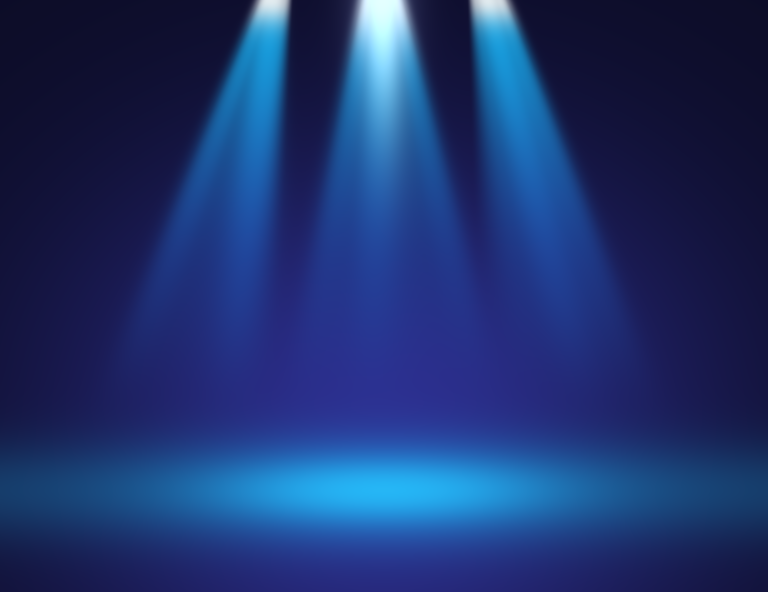
Give the GLSL for this background, as a WebGL 1 fragment shader.

```glsl
precision highp float;

uniform vec2 u_resolution;

float bell(float x) {
    return exp(-x * x);
}

// Light of one lamp: a soft body between its outer edges plus three streaks.
// Edge and streak positions are x = top + slope * depth.
float beam(float x, float depth, vec3 top, vec3 slope, vec3 strength, float bodyLight) {
    vec3 offset = vec3(x) - top - slope * depth;
    float soft = 0.006 + 0.05 * depth;
    float body = smoothstep(-soft, soft, offset.x) * smoothstep(-soft, soft, -offset.z);
    float width = 0.009 + 0.032 * depth;
    float streaks = strength.x * bell(offset.x / width)
                  + strength.y * bell(offset.y / (width * 1.35))
                  + strength.z * bell(offset.z / width);
    return bodyLight * body + streaks;
}

// Blend a beam over the scene, from a white lamp through cyan to deep blue.
vec3 shine(vec3 scene, float light, float depth, float whiteReach) {
    vec3 tint = mix(vec3(0.09, 0.68, 0.93), vec3(0.13, 0.33, 0.70), smoothstep(0.0, 0.48, depth));
    tint = mix(tint, vec3(0.93, 0.97, 0.98), bell(depth / whiteReach));
    float fade = exp(-1.5 * depth) * (1.0 - smoothstep(0.30, 0.74, depth));
    float cover = 1.0 - exp(-2.3 * light * fade);
    return mix(scene, tint, cover);
}

void main() {
    vec2 uv = gl_FragCoord.xy / u_resolution;
    float depth = 1.0 - uv.y;

    // Indigo backdrop, darkest in the upper corners
    vec2 spread = (uv - vec2(0.5, 0.29)) / vec2(0.43, uv.y < 0.29 ? 0.65 : 0.47);
    vec3 color = mix(vec3(0.045, 0.045, 0.145), vec3(0.175, 0.180, 0.560), exp(-dot(spread, spread)));

    // Outer lamps
    float left = beam(uv.x, depth, vec3(0.343, 0.356, 0.376), vec3(-0.290, -0.080, -0.080),
                      vec3(0.40, 0.75, 0.0), 0.48);
    float right = beam(uv.x, depth, vec3(0.614, 0.635, 0.655), vec3(0.070, 0.190, 0.272),
                       vec3(0.0, 0.75, 0.40), 0.48);
    color = shine(color, left, depth, 0.040);
    color = shine(color, right, depth, 0.040);

    // Middle lamp with a pale core and a faint halo
    float middle = beam(uv.x, depth, vec3(0.475, 0.498, 0.520), vec3(-0.125, -0.022, 0.170),
                        vec3(0.33, 0.55, 0.33), 0.42);
    color = shine(color, middle, depth, 0.070);
    float core = bell((uv.x - 0.498 - 0.02 * depth) / (0.021 + 0.04 * depth)) * bell(depth / 0.21);
    color = mix(color, vec3(0.70, 0.91, 0.97), 0.75 * core);
    color += vec3(0.16, 0.18, 0.22) * bell((uv.x - 0.498) / 0.045) * bell(depth / 0.14);

    // Wide pool of light on the floor
    vec2 pool = uv - vec2(0.5, 0.172);
    float band = bell(pool.y / (pool.y > 0.0 ? 0.079 : 0.084));
    float center = bell(pool.x / 0.31);
    vec3 floorTint = mix(vec3(0.085, 0.255, 0.430), vec3(0.130, 0.580, 0.880), center);
    color = mix(color, floorTint, band * mix(0.78, 0.95, center));
    color = mix(color, vec3(0.150, 0.740, 0.980), 0.85 * bell(pool.x / 0.17) * bell(pool.y / 0.042));

    gl_FragColor = vec4(min(color, 1.0), 1.0);
}
```
